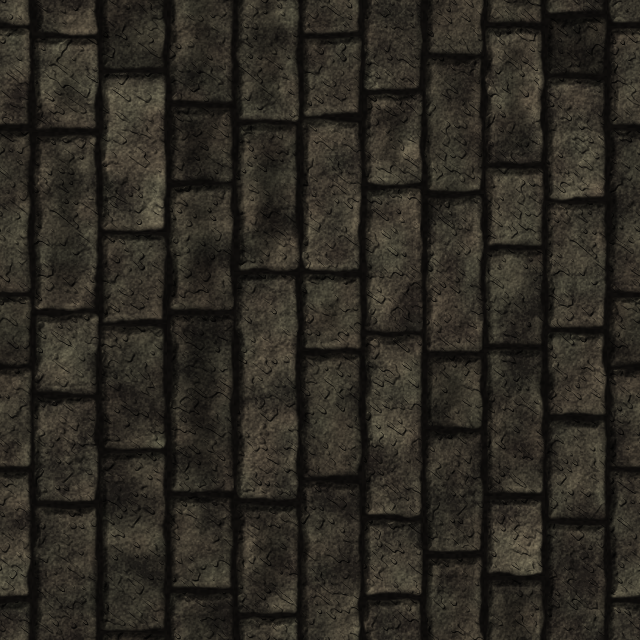
This texture is drawn by a WebGL 1 fragment shader. Its source:

```glsl
precision highp float;
uniform vec2 u_resolution;

float hash(vec2 p) {
  vec3 q = fract(p.xyx * vec3(0.1031, 0.1030, 0.0973));
  q += dot(q, q.yzx + 33.33);
  return fract((q.x + q.y) * q.z);
}

float noise(vec2 p) {
  vec2 i = floor(p), f = fract(p);
  f = f * f * (3.0 - 2.0 * f);
  return mix(mix(hash(i), hash(i + vec2(1.0, 0.0)), f.x),
             mix(hash(i + vec2(0.0, 1.0)), hash(i + 1.0), f.x), f.y);
}

float fbm(vec2 p) {
  float sum = 0.0, amp = 0.53;
  for (int i = 0; i < 4; i++) {
    sum += amp * noise(p);
    p = mat2(1.6, 1.2, -1.2, 1.6) * p + 5.3;
    amp *= 0.5;
  }
  return sum;
}

// Relative stone length: short, medium, long in turn
float lengthWeight(float column, float i) {
  return (1.0 + 0.5 * mod(column + 1.0 + i, 3.0)) * (0.82 + 0.36 * hash(vec2(column, i)));
}

// Finds the stone: local position, half size and seed
void findStone(vec2 uv, out vec2 p, out vec2 halfSize, out float seed) {
  float x = fract(uv.x - 0.048);
  x = fract(x - 0.0102 + 0.0098 * cos(6.2832 * x + 0.5)) * 10.0;
  float column = floor(x);
  float count = 5.0 + step(6.5, column) - step(abs(column - 3.0), 0.5);
  float y = fract(1.0 - uv.y - 0.107 - 0.085 * cos((column - 3.3) * 0.67));

  float total = 0.0;
  for (int i = 0; i < 6; i++) {
    if (float(i) < count) total += lengthWeight(column, float(i));
  }
  float top = 0.0;
  p = vec2(0.0);
  halfSize = vec2(0.05);
  seed = 0.0;
  for (int i = 0; i < 6; i++) {
    float len = lengthWeight(column, float(i)) / total;
    if (float(i) < count && y >= top) {
      halfSize = vec2(0.05, 0.5 * len);
      p = vec2((fract(x) - 0.5) * 0.1, top + 0.5 * len - y);
      seed = hash(vec2(column + 3.0, float(i) + 7.0));
    }
    top += len;
  }
}

// Signed distance to the chipped, rounded outline
float outline(vec2 p, vec2 halfSize, vec2 q) {
  vec2 d = abs(p - vec2(0.001, -0.0007)) - halfSize + 0.0105;
  float box = length(max(d, 0.0)) + min(max(d.x, d.y), 0.0) - 0.0075;
  return box + 0.007 * (noise(q * 32.0) - 0.42) + 0.002 * (noise(q * 110.0) - 0.5);
}

float relief(vec2 p, vec2 halfSize, float seed) {
  vec2 q = p + seed * vec2(7.0, 11.0);
  float h = 0.0065 * smoothstep(0.001, -0.012, outline(p, halfSize, q));
  h += 0.0045 * fbm(q * 65.0) + 0.0007 * noise(q * 290.0);
  // Slanted pits
  vec2 slant = mat2(0.8, 0.6, -0.6, 0.8) * q;
  h -= 0.0024 * smoothstep(0.62, 0.82, noise(slant * vec2(85.0, 145.0)));
  // Folded faces on a few stones
  h += 0.012 * step(0.8, seed) * abs(fbm(q * 17.0) - 0.5);
  return h;
}

void main() {
  vec2 uv = gl_FragCoord.xy / u_resolution;
  vec2 p, halfSize;
  float seed;
  findStone(uv, p, halfSize, seed);
  vec2 q = p + seed * vec2(7.0, 11.0);
  float d = outline(p, halfSize, q);

  // Light from the lower right
  vec2 e = vec2(0.0016, 0.0);
  float h = relief(p, halfSize, seed);
  vec2 slope = vec2(relief(p + e.xy, halfSize, seed), relief(p + e.yx, halfSize, seed)) - h;
  vec3 normal = normalize(vec3(-slope / e.x, 1.0));
  float light = max(dot(normal, vec3(0.42, -0.5, 1.0)), 0.15);

  // Mottled mineral colour and fine grain
  float mottle = fbm(q * 20.0);
  float grain = noise(q * 270.0) + noise(q * 430.0 + 9.0) - 1.0;
  float tone = 0.46 + 1.5 * (mottle - 0.5) + 0.38 * grain;
  vec3 color = mix(vec3(0.125, 0.113, 0.1), vec3(0.36, 0.337, 0.278), clamp(tone, 0.0, 1.2));
  color *= mix(vec3(1.03, 0.98, 0.96), vec3(0.98, 1.01, 0.98), noise(q * 28.0 + 4.0));

  // Stone variation: dark short stones, stained centres, worn rims
  float variation = hash(vec2(seed * 91.0, 5.0));
  color *= mix(0.84, 1.1, variation);
  color *= mix(0.72, 1.0, smoothstep(0.045, 0.075, halfSize.y + 0.02 * variation));
  float centre = smoothstep(-0.012, -0.042, d + 0.03 * (mottle - 0.5));
  color *= 1.0 - 0.3 * centre * step(0.6, fract(variation * 7.0));
  float rim = smoothstep(-0.014, -0.006, d) * smoothstep(0.0, -0.004, d);
  color *= 1.0 + 0.3 * rim * smoothstep(0.35, 0.65, noise(q * 45.0));

  // Shading towards the joints
  color *= light * mix(0.62, 1.0, smoothstep(0.0, -0.014, d));
  vec3 joint = vec3(0.05, 0.044, 0.038) * (0.7 + 0.6 * noise(q * 200.0));
  color = mix(joint, color, smoothstep(0.0012, -0.0035, d));
  gl_FragColor = vec4(color, 1.0);
}
```
